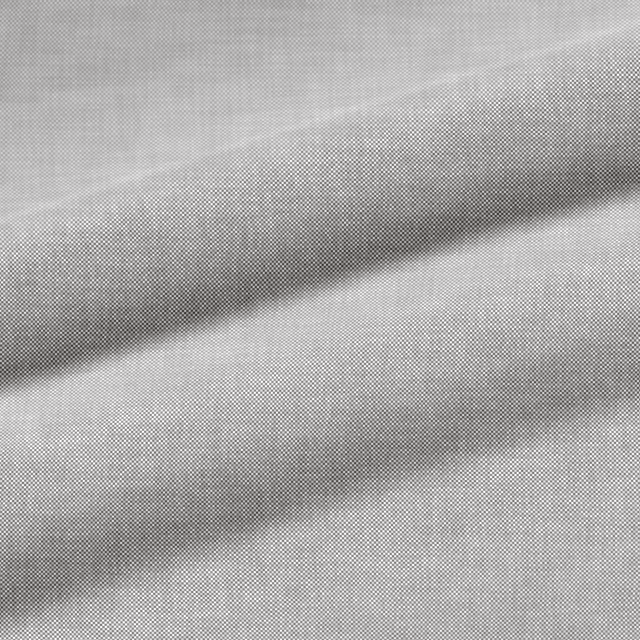
Give the GLSL for this texture, as a Shadertoy shader.

```glsl
// Draped grey oxford cloth: slanted folds shade a fine plain weave of
// light and dark threads. Fold tone is a profile across the slope; the
// weave is a cosine checker, squeezed and softened where the cloth turns.

float hash(vec2 p) {
    return fract(sin(dot(p, vec2(127.1, 311.7))) * 43758.5453);
}

float noise(vec2 p) {
    vec2 i = floor(p), f = fract(p);
    f = f * f * (3.0 - 2.0 * f);
    return mix(mix(hash(i), hash(i + vec2(1, 0)), f.x),
               mix(hash(i + vec2(0, 1)), hash(i + vec2(1, 1)), f.x), f.y);
}

float bell(float x, float center, float width) {
    float d = (x - center) / width;
    return exp(-d * d);
}

// Brightness across the folds; s runs down the cloth, low is the steeper lower fold
float foldTone(float s, float low, float x) {
    float back = mix(0.675, 0.765, smoothstep(0.10, 0.34, s));
    float roll = mix(0.755, 0.62, smoothstep(0.35, 0.50, s))
               - 0.18 * smoothstep(0.47, 0.595, s);
    float valley = mix(0.785, 0.665, smoothstep(0.64, 0.84, s));
    valley -= mix(0.17, 0.11, x) * smoothstep(0.80, 0.935, low);
    float front = 0.715 - 0.03 * smoothstep(1.05, 1.3, s);

    float tone = mix(back, roll, smoothstep(0.338, 0.348, s));
    tone = mix(tone, valley, smoothstep(0.583, 0.632, s));
    tone = mix(tone, front, smoothstep(0.935, 1.01, low));
    return tone + 0.035 * bell(s, 0.341, 0.007);
}

void mainImage(out vec4 fragColor, in vec2 fragCoord) {
    vec2 uv = fragCoord / iResolution.xy;
    vec2 p = vec2(uv.x, 1.0 - uv.y);

    // Slanted fold coordinates with a gentle wobble
    float wobble = 0.012 * (noise(p * 3.0) - 0.5);
    float s = p.y + 0.31 * p.x + wobble;
    float low = p.y + 0.345 * p.x + wobble;

    // Thread grid: rows crowd together where the cloth turns away
    vec2 grid = p;
    grid.y += 0.03 * smoothstep(0.59, 0.72, s) + 0.02 * smoothstep(0.27, 0.37, s);
    grid.x += 0.015 * p.y + 0.006 * sin(s * 9.0);
    vec2 thread = grid * 290.0;
    thread += 0.9 * vec2(noise(p * 22.0), noise(p * 22.0 + 40.0));

    // Plain weave: light and dark crossings alternate
    vec2 wave = cos(3.14159 * thread);
    float weave = clamp(1.45 * wave.x * wave.y, -1.0, 1.0);
    vec2 cell = floor(thread + 0.5);
    float grain = hash(cell) - 0.5;
    weave *= 1.0 + 0.6 * grain;

    // Focus: blurred behind the first crest, flattened on turning cloth
    float focus = mix(0.30, 1.0, smoothstep(0.325, 0.42, s));
    focus *= 1.0 - 0.5 * bell(s, 0.655, 0.045);
    focus *= 1.0 - 0.15 * smoothstep(1.0, 1.2, s);
    vec2 footprint = fwidth(grid * 290.0);
    float resolved = 1.0 - smoothstep(0.8, 1.5, max(footprint.x, footprint.y));

    // Uneven yarn: streaks along both thread directions, and soft creases
    float yarn = noise(thread * vec2(0.07, 0.9)) + noise(thread * vec2(0.9, 0.07) + 70.0) - 1.0;
    float crease = noise(vec2(p.x * 9.0, s * 32.0)) + noise(p * vec2(24.0, 40.0) + 9.0) - 1.0;

    float tone = foldTone(s, low, p.x);
    tone += 0.215 * weave * focus * resolved;
    tone += 0.045 * yarn * mix(0.5, 1.0, focus) + 0.025 * crease;
    tone += 0.035 * grain * focus * resolved;

    // Warm shadows, neutral lights
    vec3 tint = mix(vec3(0.012, 0.0, -0.010), vec3(0.003, -0.001, 0.0),
                    smoothstep(0.35, 0.78, tone));
    fragColor = vec4(clamp(tone + tint, 0.0, 1.0), 1.0);
}
```
